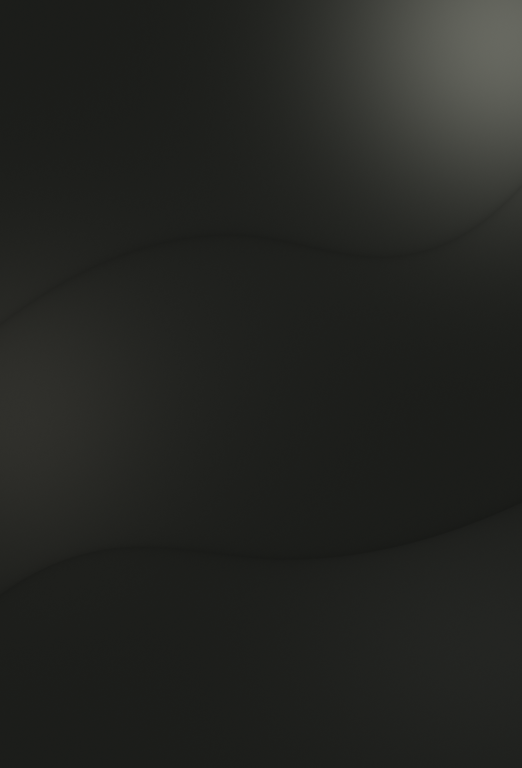
A WebGL 2 fragment shader for this background:

```glsl
#version 300 es
precision highp float;
// Dark charcoal backdrop with soft corner glows and two shadowed wave edges.
uniform vec2 u_resolution;
out vec4 fragColor;

// Smooth curve through two points, each given as (x, height, slope).
float span(float x, vec3 a, vec3 b) {
  float w = b.x - a.x;
  float t = clamp((x - a.x) / w, 0.0, 1.0);
  float s = 1.0 - t;
  return mix(a.y, b.y, t * t * (3.0 - 2.0 * t)) + w * t * s * (a.z * s - b.z * t);
}

// Wave through four points, one span at a time.
float wave(float x, vec3 a, vec3 b, vec3 c, vec3 d) {
  if (x < b.x) return span(x, a, b);
  return x < c.x ? span(x, b, c) : span(x, c, d);
}

// Elliptical falloff around a centre.
float glow(vec2 p, vec2 centre, vec2 radius) {
  vec2 q = (p - centre) / radius;
  return exp(-dot(q, q));
}

// Thin dark crease with a softer shade on its upper and lower sides.
float crease(float d) {
  float softness = d > 0.0 ? 0.013 : 0.019;
  return 0.07 * exp(-abs(d) / softness) + 0.06 * exp(-abs(d) / 0.004);
}

float hash(vec2 p) {
  return fract(sin(dot(p, vec2(12.99, 78.23))) * 43758.5);
}

void main() {
  vec2 uv = gl_FragCoord.xy / u_resolution;
  float pixel = 1.0 / u_resolution.y;

  // Signed heights above the two wave edges
  float upper = uv.y - wave(uv.x, vec3(0.0, 0.577, 0.52), vec3(0.442, 0.694, 0.0),
                            vec3(0.73, 0.665, 0.0), vec3(1.0, 0.758, 0.75));
  float lower = uv.y - wave(uv.x, vec3(0.0, 0.225, 0.5), vec3(0.27, 0.288, 0.0),
                            vec3(0.55, 0.2715, 0.0), vec3(1.0, 0.346, 0.32));
  float bottomSheet = 1.0 - smoothstep(-pixel, pixel, lower);

  // Base tone and the broad glows
  vec3 color = vec3(0.108, 0.113, 0.102);
  color += vec3(0.295, 0.295, 0.275) * glow(uv, vec2(0.97, 0.95), vec2(0.31, 0.207));
  color += vec3(0.078, 0.073, 0.067) * glow(uv, vec2(0.02, 0.46), vec2(0.27, 0.2))
         * mix(1.0, 0.5, bottomSheet);
  color += 0.012 * glow(uv, vec2(0.4, 0.57), vec2(0.28, 0.22));
  color += 0.032 * bottomSheet * glow(uv, vec2(0.95, 0.17), vec2(0.38, 0.2));

  // Shading along the waves
  color *= 1.0 - crease(upper);
  color *= 1.0 - crease(lower);

  // Faint dither against banding
  color += (hash(gl_FragCoord.xy) - 0.5) / 255.0;
  fragColor = vec4(color, 1.0);
}
```
